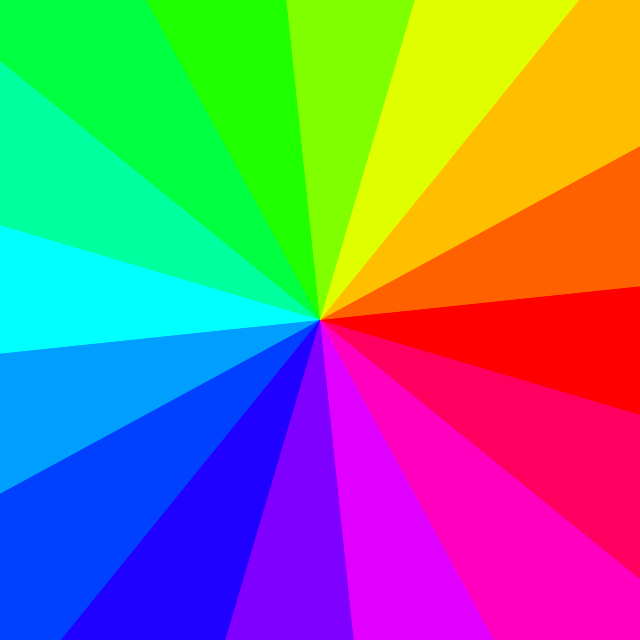
Reproduce this background procedurally as a Shadertoy shader.

```glsl
// A pinwheel of flat rainbow wedges that meet at the centre of the canvas.
// The polar angle picks the nearest wedge border, and the two hues beside it
// are blended across one pixel of true distance to that border.

const float TAU = 6.2831853;
const vec2  CENTRE = vec2(0.5);       // hub, as a share of the canvas
const float WEDGES = 16.0;            // wedges in a full turn
const float FIRST_BORDER = 6.0 / 360.0; // turn at which the red wedge ends
const float EDGE_PIXELS = 1.0;        // width of the smoothed border

// Fully saturated colour for a hue given in turns
vec3 hueColour(float hue) {
    vec3 ramp = abs(fract(hue + vec3(0.0, 2.0, 1.0) / 3.0) * 6.0 - 3.0);
    return clamp(ramp - 1.0, 0.0, 1.0);
}

void mainImage(out vec4 fragColor, in vec2 fragCoord) {
    float pixel = 1.0 / iResolution.y;
    vec2 p = (fragCoord - CENTRE * iResolution.xy) * pixel;

    // Angle counted in wedges from the first border
    float turn = atan(p.y, p.x) / TAU;
    float wedge = (turn - FIRST_BORDER) * WEDGES;

    // Signed distance to the nearest border
    float border = floor(wedge + 0.5);
    float dist = length(p) * sin((wedge - border) * TAU / WEDGES);

    // Blend the wedges on either side of it
    float halfEdge = 0.5 * EDGE_PIXELS * pixel;
    vec3 before = hueColour(border / WEDGES);
    vec3 after = hueColour((border + 1.0) / WEDGES);
    vec3 colour = mix(before, after, smoothstep(-halfEdge, halfEdge, dist));

    fragColor = vec4(colour, 1.0);
}
```
